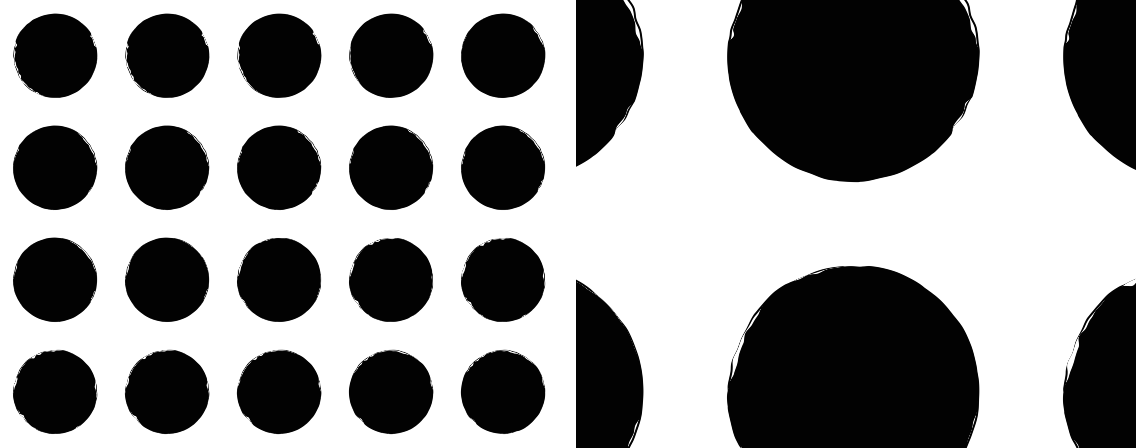
Left, the full canvas; right, a detail of the centre.
Give the GLSL for this pattern, as a Shadertoy shader.

```glsl
// Five by four grid of black discs whose chipped rims drift slowly from disc to disc.

const float TAU = 6.2831853;
const vec2 GRID = vec2(5.0, 4.0);
const vec2 CENTER = vec2(0.492, 0.502);
const float RADIUS = 0.378;
const vec3 PAPER = vec3(1.0);
const vec3 INK = vec3(0.006);

float hash(vec2 p) {
    vec3 q = fract(vec3(p.xyx) * 0.1031);
    q += dot(q, q.yzx + 33.33);
    return fract((q.x + q.y) * q.z);
}

// Value noise around a ring of "count" lattice points, evolving with age.
float ringNoise(float turn, float count, float age, float seed) {
    vec2 p = vec2(fract(turn) * count, age);
    vec2 i = floor(p);
    vec2 f = smoothstep(0.0, 1.0, p - i);
    float x0 = mod(i.x, count) + seed;
    float x1 = mod(i.x + 1.0, count) + seed;
    float low = mix(hash(vec2(x0, i.y)), hash(vec2(x1, i.y)), f.x);
    float high = mix(hash(vec2(x0, i.y + 1.0)), hash(vec2(x1, i.y + 1.0)), f.x);
    return mix(low, high, f.y);
}

// Signed distance to a disc with small bites and loose slivers on its rim.
float wornDisc(vec2 p, float radius, float index) {
    float r = length(p);
    float angle = atan(p.y, p.x);
    float turn = angle / TAU - index * 0.005;
    float age = index * 0.14;

    // Wear gathers in patches, mostly on the upper half.
    float bias = 0.10 * sin(angle) + 0.03 * cos(2.0 * angle);
    float wear = smoothstep(0.57, 0.80, ringNoise(turn, 17.0, age, 11.0) + bias);

    float rim = radius - 0.004 * ringNoise(turn, 44.0, age, 53.0);
    float bite = wear * (0.006 + 0.018 * ringNoise(turn, 72.0, age, 131.0));
    float body = r - (rim - bite);

    // A thin flake bridges some bites and leaves a pale gap behind it.
    float wobble = 0.008 * wear * ringNoise(turn, 60.0, age, 227.0);
    float flakeWidth = 0.003 * smoothstep(0.25, 0.6, ringNoise(turn, 38.0, age, 311.0));
    float flake = abs(r - rim + wobble + 0.002) - flakeWidth;
    return min(body, flake);
}

void mainImage(out vec4 fragColor, in vec2 fragCoord) {
    vec2 grid = fragCoord / iResolution.xy * GRID;
    vec2 cell = mod(floor(grid), GRID);
    vec2 p = fract(grid) - CENTER;

    // Discs are numbered in reading order from the top left.
    float index = cell.x + GRID.x * (GRID.y - 1.0 - cell.y);
    float pixel = GRID.y / iResolution.y;
    float d = wornDisc(p, RADIUS, index);
    float ink = 1.0 - smoothstep(-0.6 * pixel, 0.6 * pixel, d);

    fragColor = vec4(mix(PAPER, INK, ink), 1.0);
}
```
